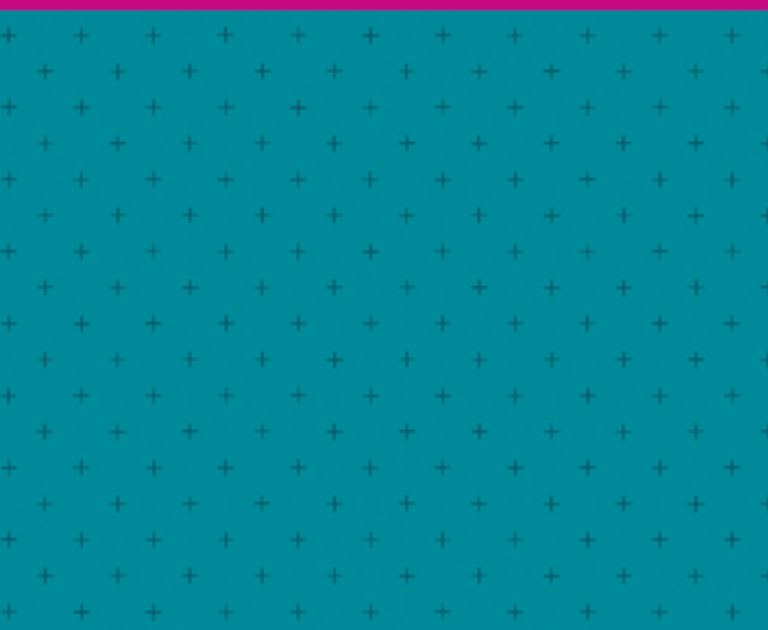
Reproduce this pattern procedurally as a Shadertoy shader.

```glsl
// Small dark plus signs in staggered rows on teal, below a magenta band at the top.
// Each plus is two soft bars in a brick-offset grid; a hash varies the ink of every
// bar and layered sines give the ground a faint mottle. Unit length: canvas height.

const vec3 TEAL    = vec3(0.000, 0.542, 0.602);
const vec3 INK     = vec3(0.030, 0.335, 0.395);
const vec3 MAGENTA = vec3(0.785, 0.030, 0.500);
const vec3 SEAM    = vec3(0.290, 0.390, 0.590);

const vec2 PITCH = vec2(0.1148, 0.0572);        // column and row spacing
const vec2 FIRST_PLUS = vec2(0.0143, 0.0560);   // centre, from the upper left
const vec2 BAR_HALF = vec2(0.0128, 0.0027);     // half length, half width
const float BAND_END = 0.0150;
const float SEAM_END = 0.0190;

vec2 hash22(vec2 p) {
    vec3 q = fract(p.xyx * vec3(0.1031, 0.1030, 0.0973));
    q += dot(q, q.yzx + 33.33);
    return fract((q.xx + q.yz) * q.zy);
}

// Coverage of a centred interval with soft ends.
float softSpan(float x, float halfSize, float blur) {
    return 1.0 - smoothstep(halfSize - blur, halfSize + blur, abs(x));
}

float softBar(vec2 p, vec2 halfSize, float pixel) {
    return softSpan(p.x, halfSize.x, max(0.0035, pixel))
         * softSpan(p.y, halfSize.y, max(0.0020, pixel));
}

// Two crossing bars; overlapping ink builds up in the middle.
float plusInk(vec2 p, vec2 halfSize, vec2 strength, float pixel) {
    float across = softBar(p, halfSize, pixel) * strength.x;
    float upright = softBar(p.yx, halfSize, pixel) * strength.y;
    return 1.0 - (1.0 - across) * (1.0 - upright);
}

// Every second row is shifted by half a column.
float staggeredPluses(vec2 p, vec2 pitch, float pixel) {
    float row = round(p.y / pitch.y);
    float shift = 0.5 * mod(row, 2.0);
    float column = round(p.x / pitch.x - shift);
    vec2 centre = vec2(column + shift, row) * pitch;
    vec2 variation = hash22(vec2(column, row) + 17.0);
    vec2 nudge = (hash22(vec2(row, column) + 41.0) - 0.5) * 0.0014;
    vec2 strength = mix(vec2(0.40), vec2(0.68), variation);
    return plusInk(p - centre - nudge, BAR_HALF, strength, pixel);
}

float mottle(vec2 p) {
    return sin(p.x * 91.0 + 2.0 * sin(p.y * 57.0))
         * sin(p.y * 83.0 + 2.0 * sin(p.x * 49.0));
}

void mainImage(out vec4 fragColor, in vec2 fragCoord) {
    float pixel = 1.0 / iResolution.y;
    vec2 p = vec2(fragCoord.x, iResolution.y - fragCoord.y) * pixel;

    // Ground and pluses
    vec3 color = TEAL + 0.003 * mottle(p);
    color = mix(color, INK, staggeredPluses(p - FIRST_PLUS, PITCH, pixel));

    // Top band and its blended lower edge
    float edge = 0.5 * pixel;
    color = mix(SEAM, color, smoothstep(SEAM_END - edge, SEAM_END + edge, p.y));
    color = mix(MAGENTA, color, smoothstep(BAND_END - edge, BAND_END + edge, p.y));

    fragColor = vec4(clamp(color, 0.0, 1.0), 1.0);
}
```
